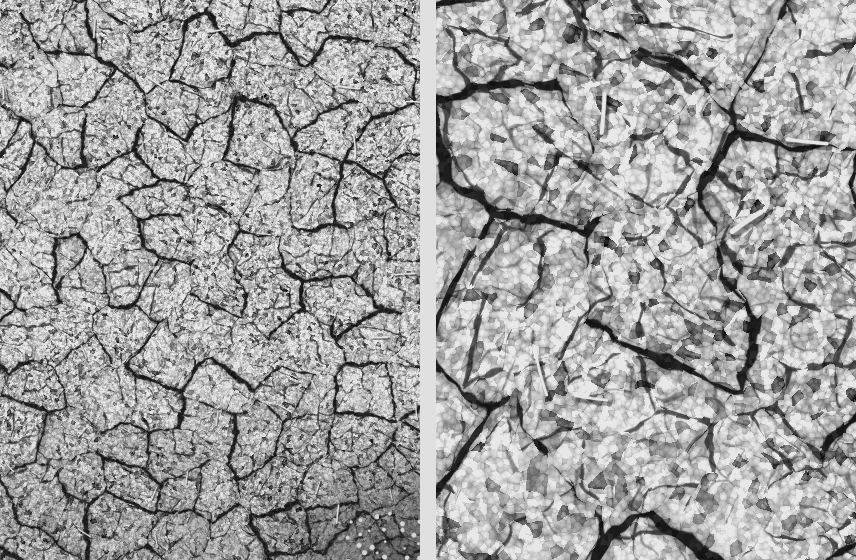
Left, the full canvas; right, a detail of the centre.
A Shadertoy shader for this texture:

```glsl
// Dry cracked earth in grey: warped Voronoi plates split by dark cracks of uneven
// width, finer cracks inside them, cellular grit, scattered straw bits and a
// shaded lower edge with small pale blossoms in the right corner.

#define PLATE_SCALE 8.6
#define CLOD_SCALE 20.0
#define CRUMB_SCALE 46.0
#define CRACK_WIDTH 0.0046
#define SOIL_TONE 0.79
#define CRACK_TONE 0.07
#define GRIT 0.36
#define STRAW_SCALE 7.0
#define STRAW_SHARE 0.5
#define BLOSSOM_SCALE 40.0

float hash1(vec2 p) {
    vec3 q = fract(p.xyx * 0.1031);
    q += dot(q, q.yzx + 33.33);
    return fract((q.x + q.y) * q.z);
}

vec2 hash2(vec2 p) {
    return vec2(hash1(p + 17.3), hash1(p + 71.9));
}

// Layered sines bend the plane so that cracks run jagged
vec2 warp(vec2 p) {
    float freq = 14.0, amp = 0.009;
    for (int i = 0; i < 6; i++) {
        vec2 turned = mat2(0.8, 0.6, -0.6, 0.8) * p.yx;
        p += amp * sin(freq * turned + float(i) * vec2(2.3, 4.1));
        freq *= 1.93;
        amp *= 0.6;
    }
    return p;
}

// Broad, soft patches in the range -1 to 1
float patches(vec2 p) {
    float s = sin(p.x * 7.0 + 2.0 * sin(p.y * 5.0)) * sin(p.y * 8.0 + 1.7 * sin(p.x * 6.0 + 1.0));
    return 0.5 * s + 0.5 * sin(p.x * 29.0 + 2.0 * sin(p.y * 27.0)) * sin(p.y * 33.0 + p.x * 9.0);
}

// Distance to the crack rim (x, below 0 inside) and random value of the cell (y)
vec2 cracks(vec2 p, float scale, float minWidth, float maxWidth) {
    p *= scale;
    vec2 cell = floor(p), nearId = cell, nearOffset = vec2(0.0);
    float nearest = 9.0;
    for (int j = -1; j <= 1; j++)
    for (int i = -1; i <= 1; i++) {
        vec2 id = cell + vec2(i, j);
        vec2 offset = id + 0.05 + 0.9 * hash2(id) - p;
        float d = dot(offset, offset);
        if (d < nearest) { nearest = d; nearId = id; nearOffset = offset; }
    }
    float rim = 9.0;
    for (int j = -2; j <= 2; j++)
    for (int i = -2; i <= 2; i++) {
        vec2 id = nearId + vec2(i, j);
        if (i == 0 && j == 0) continue;
        vec2 offset = id + 0.05 + 0.9 * hash2(id) - p;
        float edge = dot(0.5 * (nearOffset + offset), normalize(offset - nearOffset));
        rim = min(rim, edge / scale - mix(minWidth, maxWidth, hash1(id + nearId + 5.0)));
    }
    return vec2(rim, hash1(nearId + 3.7));
}

// Cellular grit: distance to the nearest grain (x), its random value (y)
vec2 grains(vec2 p) {
    vec2 cell = floor(p), best = vec2(9.0, 0.0);
    for (int j = -1; j <= 1; j++)
    for (int i = -1; i <= 1; i++) {
        vec2 id = cell + vec2(i, j);
        float d = length(id + hash2(id) - p);
        if (d < best.x) best = vec2(d, hash1(id + 9.1));
    }
    return best;
}

// Distance to the nearest straw bit, each a slightly bent stroke
float straws(vec2 p) {
    vec2 cell = floor(p * STRAW_SCALE);
    float d = 9.0;
    for (int j = -1; j <= 1; j++)
    for (int i = -1; i <= 1; i++) {
        vec2 id = cell + vec2(i, j), rnd = hash2(id + 40.0);
        if (hash1(id + 23.0) > STRAW_SHARE) continue;
        vec2 q = p - (id + rnd) / STRAW_SCALE;
        float angle = 6.283 * hash1(id + 61.0);
        float halfLength = mix(0.009, 0.027, rnd.x * rnd.y + 0.2);
        q = mat2(cos(angle), -sin(angle), sin(angle), cos(angle)) * q;
        q.y += 5.0 * (rnd.x - 0.5) * q.x * q.x;
        float along = clamp(q.x, -halfLength, halfLength);
        d = min(d, length(q - vec2(along, 0.0)) - mix(0.001, 0.0021, rnd.y));
    }
    return d;
}

void mainImage(out vec4 fragColor, in vec2 fragCoord) {
    vec2 p = fragCoord / iResolution.x;
    float soft = 0.8 / iResolution.x;
    vec2 bent = warp(p);
    float patchTone = patches(p + 0.3);

    // Grit of three sizes, which also frays the crack rims
    vec2 coarse = grains(bent * 62.0), middle = grains(bent * 118.0 + 2.0), fine = grains(p * 215.0 + 4.0);
    float fray = 0.003 * (coarse.x - 0.45) + 0.0022 * (middle.y - 0.5);

    // Three sizes of cracks
    float swell = 0.0009 * sin(p.x * 31.0 + 3.0 * sin(p.y * 27.0));
    vec2 plate = cracks(bent, PLATE_SCALE, -0.0012, CRACK_WIDTH);
    vec2 clod = cracks(bent + 3.1, CLOD_SCALE, -0.0026, 0.0021);
    vec2 crumb = cracks(bent + 7.7, CRUMB_SCALE, -0.0022, 0.0009);
    plate.x += fray - swell;
    clod.x += fray;
    crumb.x += 0.6 * fray;

    // Soil surface with dark pits, rougher in the dark patches
    float rough = GRIT * (1.0 - 0.4 * patchTone);
    float tone = SOIL_TONE + 0.05 * patchTone;
    tone += 0.04 * (plate.y - 0.5) + 0.07 * (clod.y - 0.5) + 0.08 * (crumb.y - 0.5);
    tone += rough * (0.35 * (0.45 - coarse.x) + 0.5 * (0.45 - middle.x) + 0.55 * (0.45 - fine.x));
    tone += rough * (0.45 * (middle.y - 0.5) + 0.75 * (fine.y - 0.5));
    tone -= rough * 0.9 * smoothstep(0.78, 0.95, hash1(vec2(middle.y, 1.7) * 91.0));

    // Shade toward the bottom and its right corner
    float corner = smoothstep(0.42, 0.0, length((p - vec2(1.0, 0.0)) * vec2(0.9, 1.3)));
    tone *= 1.0 - 0.17 * smoothstep(0.6, 0.0, p.y) - 0.35 * corner;

    // Cut the cracks, finest first
    tone *= 1.0 - 0.36 * smoothstep(0.0008 + soft, -soft, crumb.x);
    tone *= 1.0 - 0.62 * smoothstep(0.0006 + soft, -soft, clod.x);
    tone *= 1.0 - 0.22 * exp(-max(plate.x, 0.0) * 220.0);
    tone = mix(tone, CRACK_TONE + 0.1 * fine.y, smoothstep(0.0005 + soft, -soft, plate.x));

    // Straw with a small shadow
    tone *= 1.0 - 0.4 * smoothstep(0.002, 0.0, straws(p + vec2(-0.002, 0.003)));
    tone = mix(tone, 0.9, smoothstep(soft, -soft, straws(p)));

    // Blossoms in the corner
    vec2 blossom = grains(p * BLOSSOM_SCALE);
    float petals = (blossom.x - 0.11 - 0.14 * fract(blossom.y * 7.0)) / BLOSSOM_SCALE;
    float grown = step(0.35, blossom.y) * smoothstep(0.16, 0.1, p.y - 0.15 * (p.x - 0.9)) * smoothstep(0.74, 0.84, p.x);
    tone = mix(tone, 0.84, grown * smoothstep(soft, -soft, petals));

    fragColor = vec4(vec3(clamp(tone, 0.04, 0.91)), 1.0);
}
```
